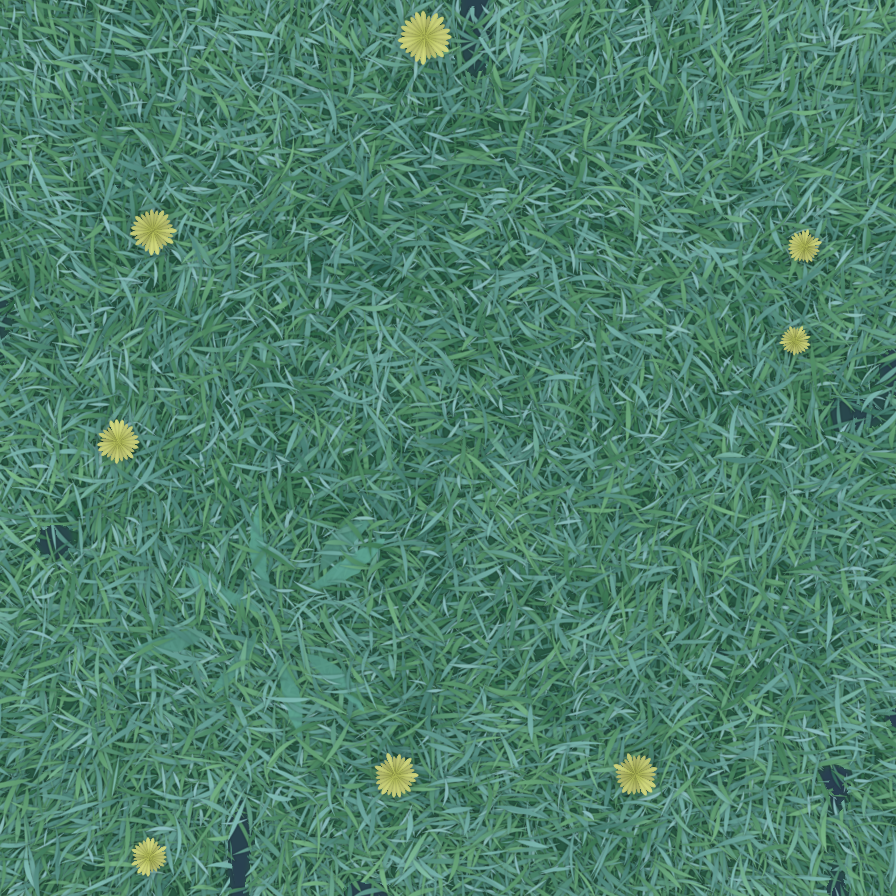
This texture is drawn by a Shadertoy shader. Its source:

```glsl
// Cool green lawn seen from above: many layers of hashed, curved grass blades
// that splay outward from the middle, darker below and paler on top, with thin
// glints, a few broad leaves, bare soil gaps and scattered yellow flowers.

#define LAYERS 20
#define CELL 0.034          // grid pitch of one blade layer
#define BLADE_WIDTH 0.0022  // mean half width of a blade
#define GLINT_SHARE 0.15
#define TONE_BASE 0.27
#define TONE_SPREAD 0.72
#define PATCH_CONTRAST 0.34
#define SHADOW 0.09
#define LEAVES 8
#define LEAF_CENTER vec2(0.30, 0.31)
#define FLOWER_SIZE 0.026
#define SOFTNESS 0.0012

const vec3 UNDERGROWTH = vec3(0.16, 0.35, 0.27);
const vec3 SOIL        = vec3(0.16, 0.24, 0.32);
const vec3 GREEN_DARK  = vec3(0.15, 0.38, 0.26);
const vec3 GREEN_LIGHT = vec3(0.40, 0.64, 0.47);
const vec3 TEAL_DARK   = vec3(0.20, 0.42, 0.37);
const vec3 TEAL_LIGHT  = vec3(0.44, 0.67, 0.64);
const vec3 GLINT       = vec3(0.58, 0.77, 0.79);
const vec3 LEAF        = vec3(0.33, 0.58, 0.52);
const vec3 PETAL       = vec3(0.74, 0.77, 0.45);
const vec3 FLOWER_CORE = vec3(0.64, 0.68, 0.32);

// Integer hash, three values in 0..1
vec3 hash3(ivec3 cell) {
    uvec3 v = uvec3(cell) * 1664525u + 1013904223u;
    v.x += v.y * v.z; v.y += v.z * v.x; v.z += v.x * v.y;
    v ^= v >> 16u;
    v.x += v.y * v.z; v.y += v.z * v.x; v.z += v.x * v.y;
    return vec3(v >> 8u) / 16777216.0;
}

float noise(vec2 p) {
    ivec2 i = ivec2(floor(p));
    vec2 f = fract(p);
    f = f * f * (3.0 - 2.0 * f);
    float a = hash3(ivec3(i, 91)).x, b = hash3(ivec3(i + ivec2(1, 0), 91)).x;
    float c = hash3(ivec3(i + ivec2(0, 1), 91)).x, d = hash3(ivec3(i + 1, 91)).x;
    return mix(mix(a, b, f.x), mix(c, d, f.x), f.y);
}

// Tapered curved strip: x is the distance to its edge, y runs -1..1 to the tip
vec2 blade(vec2 p, float angle, float halfLen, float halfWidth, float bend) {
    float c = cos(angle), s = sin(angle);
    vec2 q = vec2(c * p.x + s * p.y, c * p.y - s * p.x);
    float t = q.x / halfLen;
    float side = abs(q.y - bend * halfLen * (t * t - 0.4));
    return vec2(max(side - halfWidth * (1.0 - t * t), abs(q.x) - halfLen), t);
}

void addLayer(inout vec3 col, vec2 p, int layer, float patchTone, float gap, float soft) {
    float depth = float(layer) / float(LAYERS - 1);
    vec2 shift = hash3(ivec3(layer, 7, 3)).xy;
    ivec2 home = ivec2(floor(p / CELL + shift));
    for (int k = 0; k < 9; k++) {
        ivec2 cell = home + ivec2(k % 3, k / 3) - 1;
        vec3 place = hash3(ivec3(cell, layer));
        vec3 look = hash3(ivec3(cell, layer + 100));
        vec2 center = (vec2(cell) + place.xy - shift) * CELL;

        // Blades lean away from the middle, in any direction near it
        vec2 away = center - vec2(0.5, 0.48);
        float spread = mix(3.1, 1.15, smoothstep(0.08, 0.6, length(away)));
        float angle = atan(away.y, away.x + 0.0001) + (place.z * 2.0 - 1.0) * spread;

        float glintShare = GLINT_SHARE * (0.5 + center.y) * depth;
        bool glint = fract(look.z * 37.0) < glintShare;
        float halfLen = CELL * mix(0.4, 0.93, look.x) * (glint ? 0.6 : 1.0);
        float width = BLADE_WIDTH * mix(0.6, 1.4, look.y) * (glint ? 0.7 : 1.0);
        vec2 b = blade(p - center, angle, halfLen, width, 0.44 * fract(look.x * 53.0) - 0.22);

        float tone = TONE_BASE + 0.5 * depth + TONE_SPREAD * (look.z - 0.5) + 0.13 * b.y + patchTone;
        float hue = smoothstep(0.25, 0.75, fract(look.y * 29.0));
        vec3 tint = mix(mix(GREEN_DARK, GREEN_LIGHT, tone), mix(TEAL_DARK, TEAL_LIGHT, tone), hue);
        if (glint) tint = mix(tint, GLINT, 0.8);

        float kept = step(gap, fract(look.x * 71.0));
        col *= 1.0 - SHADOW * kept * smoothstep(0.0035, 0.0, b.x);
        col = mix(col, tint, kept * smoothstep(soft, -soft, b.x));
    }
}

// Broad leaves fanned around one root
void addLeaves(inout vec3 col, vec2 p, float soft) {
    for (int i = 0; i < LEAVES; i++) {
        vec3 r = hash3(ivec3(i, 17, 5));
        float angle = (float(i) + r.x) * 6.2832 / float(LEAVES);
        vec2 center = LEAF_CENTER + vec2(cos(angle), sin(angle)) * mix(0.06, 0.12, r.y);
        vec2 b = blade(p - center, angle, mix(0.035, 0.055, r.z), mix(0.007, 0.011, r.y), 0.4 * r.x - 0.2);
        float ragged = 0.003 * (noise(p * 130.0) - 0.5);
        col = mix(col, LEAF * (0.9 + 0.2 * r.z + 0.08 * b.y), 0.9 * smoothstep(soft, -soft, b.x + ragged));
    }
}

// Ragged ray flowers on a jittered 3 by 3 grid, the middle left empty
void addFlowers(inout vec3 col, vec2 p, float soft) {
    for (int i = 0; i < 9; i++) {
        if (i == 4) continue;
        vec3 r = hash3(ivec3(i, 41, 23));
        vec2 q = p - (vec2(i % 3, i / 3) + 0.1 + 0.8 * r.xy) / 3.0;
        float radius = FLOWER_SIZE * mix(0.65, 1.25, r.z), dist = length(q);
        float ray = (atan(q.y, q.x + 0.00001) / 6.2832 + 0.5) * 23.0;
        float ridge = abs(fract(ray) * 2.0 - 1.0);
        float petal = hash3(ivec3(int(ray), i, 61)).x;
        float rim = radius * (0.76 + 0.24 * petal - 0.2 * ridge * ridge);
        vec3 tint = mix(FLOWER_CORE, PETAL, smoothstep(0.1, 0.65, dist / radius));
        tint *= 0.92 + 0.2 * petal - 0.12 * ridge;
        col *= 1.0 - 0.15 * smoothstep(radius * 1.25, radius * 0.7, dist);
        col = mix(col, tint, smoothstep(soft, -soft, dist - rim));
    }
}

void mainImage(out vec4 fragColor, in vec2 fragCoord) {
    vec2 p = fragCoord / iResolution.y;
    float soft = max(SOFTNESS, 0.7 / iResolution.y);
    float border = smoothstep(0.2, 0.6, length(p - 0.5));
    float gap = 0.95 * border * smoothstep(0.82, 0.93, noise(p * 15.0 + 4.0));
    float patchTone = PATCH_CONTRAST * (0.6 * noise(p * 7.0) + 0.4 * noise(p * 19.0) - 0.5);
    patchTone += 0.14 * border - 0.04;
    vec3 col = mix(UNDERGROWTH, SOIL, gap);
    for (int i = 0; i < LAYERS; i++) {
        addLayer(col, p, i, patchTone, gap, soft);
        if (i == LAYERS - 4) addLeaves(col, p, soft);
    }
    addFlowers(col, p, soft);
    fragColor = vec4(clamp(col, 0.0, 1.0), 1.0);
}
```
